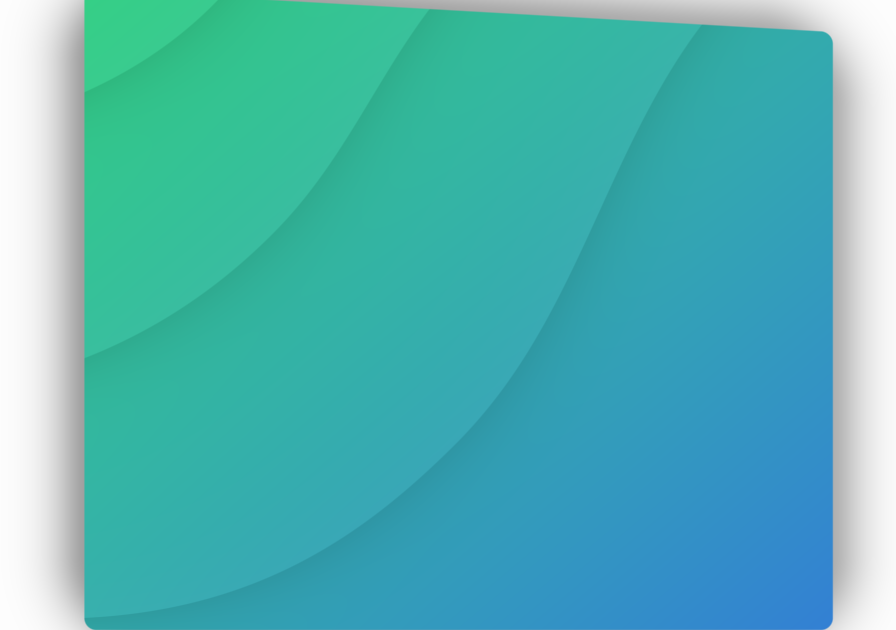
This background is drawn by a Shadertoy shader. Its source:

```glsl
// Distance to the card with a slanted top edge and rounded corners
float cardDistance(vec2 p, float radius) {
    float side = abs(p.x - 0.728) - 0.594;
    float ends = max(0.057 * (p.x - 0.43) - p.y, p.y - 1.0);
    vec2 q = vec2(side, ends) + radius;
    return length(max(q, 0.0)) + min(max(q.x, q.y), 0.0) - radius;
}

// Signed distance to a wave across the diagonal: cubic on the left, cosine on the right
float waveDistance(vec2 p, vec2 crest, vec2 bend, vec2 swing) {
    float along = p.x - p.y - crest.x;
    float drop = along < 0.0
        ? along * along * (bend.x - bend.y * along)
        : swing.x * (1.0 - cos(min(swing.y * along, 3.14159)));
    return (p.x + p.y - crest.y + drop) * 0.7071;
}

// Light rim inside the wave, soft shade cast outside it
vec3 addWave(vec3 color, float d, float pixel) {
    vec3 inside = mix(color, vec3(1.0), 0.03 * exp(min(d, 0.0) / 0.12));
    vec3 outside = color * (1.0 - 0.09 * exp(-max(d, 0.0) / 0.055));
    return mix(inside, outside, smoothstep(-pixel, pixel, d));
}

void mainImage(out vec4 fragColor, in vec2 fragCoord) {
    float pixel = 1.0 / iResolution.y;
    vec2 p = fragCoord * pixel;
    p.y = 1.0 - p.y;

    // White page with the card's drop shadow
    float away = max(cardDistance(p, 0.12), 0.0);
    float strength = mix(0.37, 0.31, smoothstep(0.1, 1.35, p.x));
    vec3 page = vec3(0.995 - strength * exp(-pow(away / 0.05, 1.5)));

    // Diagonal green to blue gradient
    float t = clamp(0.5 * ((p.x - 0.133) / 1.189 + p.y), 0.0, 1.0);
    vec3 card = vec3(0.2, 0.81 - 0.22 * t - 0.09 * t * t, 0.52 + 0.31 * t);

    // Three nested waves
    card = addWave(card, waveDistance(p, vec2(0.02, 1.428), vec2(0.2, 0.25), vec2(0.1425, 2.618)), pixel);
    card = addWave(card, waveDistance(p, vec2(0.06, 0.804), vec2(0.36, 0.11), vec2(0.059, 4.19)), pixel);
    card = addWave(card, waveDistance(p, vec2(0.33, 0.346), vec2(0.56, 0.0), vec2(0.03, 6.0)), pixel);

    float cover = smoothstep(pixel, -pixel, cardDistance(p, 0.019));
    fragColor = vec4(mix(page, card, cover), 1.0);
}
```
